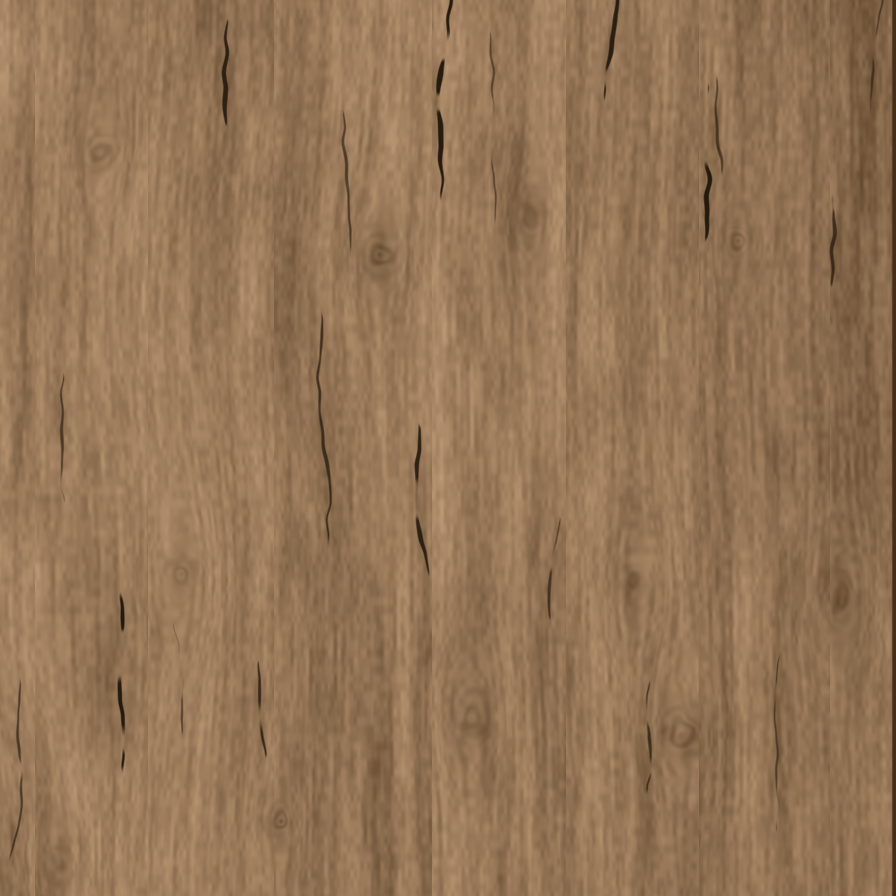
This texture is drawn by a Shadertoy shader. Its source:

```glsl
#define DARK vec3(0.455, 0.345, 0.235)
#define LIGHT vec3(0.645, 0.515, 0.385)
#define CRACK_COLOR vec3(0.13, 0.09, 0.05)
#define SEAM_COLOR vec3(0.27, 0.18, 0.09)
#define STAVES 7.0
#define CRACKS 19
#define KNOTS 11
#define BASE_TONE 0.63
#define STAVE_CONTRAST 0.36
#define STREAK_CONTRAST 0.85
#define PORE_CONTRAST 0.55

float hash(vec2 p) {
    vec3 q = fract(p.xyx * 0.1031);
    q += dot(q, q.yzx + 33.33);
    return fract((q.x + q.y) * q.z);
}

float noise(vec2 p) {
    vec2 i = floor(p), f = fract(p);
    f = f * f * (3.0 - 2.0 * f);
    float low = mix(hash(i), hash(i + vec2(1, 0)), f.x);
    float high = mix(hash(i + vec2(0, 1)), hash(i + vec2(1, 1)), f.x);
    return mix(low, high, f.y);
}

float fbm(vec2 p) {
    float sum = 0.0, amp = 0.5;
    for (int i = 0; i < 4; i++) {
        sum += amp * noise(p);
        p = p * 2.03 + 17.7;
        amp *= 0.5;
    }
    return sum / 0.9375;
}

// Darkening by knots; also bends the grain coordinates around them
float knots(vec2 p, inout vec2 grain) {
    float shade = 0.0;
    for (int i = 0; i < KNOTS; i++) {
        float k = float(i);
        float a = hash(vec2(k, 3.0)), b = hash(vec2(k, 8.0)), c = hash(vec2(k, 21.0));
        vec2 center = vec2((k + a) / float(KNOTS), fract(k * 0.618 + 0.25 * b));
        float radius = mix(0.009, 0.022, c);
        vec2 d = p - center;
        d += 0.6 * radius * (vec2(noise(p * 45.0), noise(p * 45.0 + 31.0)) - 0.5);
        vec2 bend = d / (radius * vec2(1.8, 4.0));
        grain.x -= 0.65 * d.x * exp(-dot(bend, bend));
        float r = length(d / (radius * vec2(1.0, 1.4)));
        float rings = 0.65 + 0.35 * cos(r * 9.0 + 5.0 * noise(p * 70.0));
        shade += mix(0.25, 0.7, b) * exp(-r * r) * rings;
        shade += 0.13 * exp(-dot(bend, bend));
    }
    return shade;
}

// x: opening of the cracks, y: soft shade beside them
vec2 cracks(vec2 p) {
    vec2 result = vec2(0.0);
    for (int i = 0; i < CRACKS; i++) {
        float k = float(i);
        float a = hash(vec2(k, 41.0)), b = hash(vec2(k, 57.0)), c = hash(vec2(k, 73.0));
        vec2 center = vec2((k + a) / float(CRACKS), fract(k * 0.382 + 0.5 * b));
        float halfLength = mix(0.04, 0.14, c);
        float t = (p.y - center.y) / halfLength;
        float taper = max(1.0 - t * t, 0.0);
        float wander = 0.018 * (noise(vec2(p.y * 9.0, k * 7.0)) - 0.5)
                     + 0.005 * (noise(vec2(p.y * 50.0, k * 7.0 + 3.0)) - 0.5);
        float d = abs(p.x - center.x - wander);
        float thickness = noise(vec2(p.y * 35.0, k * 11.0));
        float halfWidth = mix(0.0008, 0.0026, b) * sqrt(taper) * (0.4 + thickness);
        float open = 1.0 - smoothstep(halfWidth - 0.001, halfWidth + 0.0012, d);
        open *= smoothstep(0.0, 0.2, taper) * smoothstep(0.12, 0.4, thickness);
        result.x = max(result.x, open * mix(0.5, 1.0, b));
        result.y += taper * exp(-d * d / 0.00006);
    }
    return result;
}

void mainImage(out vec4 fragColor, in vec2 fragCoord) {
    vec2 p = fragCoord / iResolution.xy;
    vec2 grain = p;
    grain.x += 0.025 * (noise(p * vec2(5.0, 3.0)) - 0.5);
    float knotShade = knots(p, grain);

    // Vertical staves of uneven width and tone
    float u = p.x * STAVES + 0.8 * noise(vec2(p.x * 4.0, 5.0));
    float stave = floor(u);
    float staveTone = mix(hash(vec2(stave, 2.0)), hash(vec2(stave + 1.0, 2.0)),
                          smoothstep(0.42, 0.58, fract(u)));
    grain.y += 3.7 * floor(u + 0.5);

    // Long streaks, arched growth figure and broad clouds
    float streak = fbm(grain * vec2(24.0, 1.6));
    float darkVein = smoothstep(0.6, 0.92, noise(grain * vec2(48.0, 2.5) + 60.0));
    float figure = noise(vec2(18.0 * noise(grain * vec2(9.0, 1.7)), 4.0));
    float cloud = noise(p * vec2(7.0, 4.0) + 90.0);

    // Fine fibres and short pores
    float fibre = noise(grain * vec2(210.0, 16.0));
    float pore = noise(grain * vec2(270.0, 105.0) + 40.0);

    float tone = BASE_TONE + STAVE_CONTRAST * (staveTone - 0.5);
    tone += STREAK_CONTRAST * (streak - 0.5) - 0.26 * darkVein;
    tone += 0.26 * (figure - 0.5) + 0.3 * (cloud - 0.5);
    tone += PORE_CONTRAST * (fibre - 0.5) + 0.42 * (pore - 0.5);
    vec2 crack = cracks(p);
    tone -= knotShade + 0.2 * crack.y;

    vec3 color = mix(DARK, LIGHT, max(tone, -0.8));
    color = mix(color, CRACK_COLOR, crack.x);
    color = mix(color, SEAM_COLOR, smoothstep(0.9945, 0.997, p.x));
    fragColor = vec4(color, 1.0);
}
```
